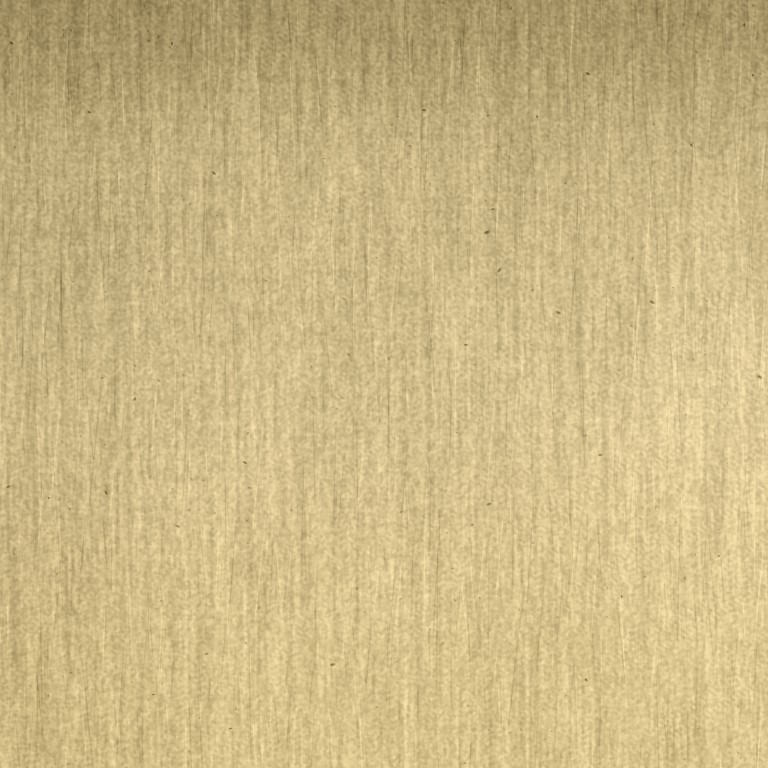
This texture is drawn by a three.js fragment shader. Its source:

```glsl
// Brushed brass sheet: a soft vertical light gradient, column noise for the
// brush streaks, rotated fine grain, thin slanted scratches and dark specks.
// All layers add up to one tone, which is mapped from dark to light brass.
#define DARK_BRASS vec3(0.65, 0.58, 0.40)
#define LIGHT_BRASS vec3(0.90, 0.82, 0.62)
#define WARM_SHIFT vec3(0.008, 0.0, -0.018)
#define STREAK_AMOUNT 0.32
#define FIBRE_AMOUNT 0.30
#define GRAIN_AMOUNT 0.40
#define SCRATCH_AMOUNT 0.36
#define SCRATCH_WIDTH 0.0015
#define SPECK_AMOUNT 1.1
#define SCRATCH_LAYERS 12

varying vec2 vUv;

float hash(vec2 p) {
  return fract(sin(dot(p, vec2(127.1, 311.7))) * 43758.5453);
}

// Smooth value noise, centred on zero
float noise(vec2 p) {
  vec2 cell = floor(p);
  vec2 f = fract(p);
  f = f * f * (3.0 - 2.0 * f);
  float low = mix(hash(cell), hash(cell + vec2(1.0, 0.0)), f.x);
  float high = mix(hash(cell + vec2(0.0, 1.0)), hash(cell + vec2(1.0, 1.0)), f.x);
  return mix(low, high, f.y) - 0.5;
}

// Noise along one column, shifted so that neighbours do not line up in rows
float column(float id, float y) {
  y += 20.0 * hash(vec2(id, 4.2));
  float f = fract(y);
  float start = hash(vec2(id, floor(y)));
  float end = hash(vec2(id, floor(y) + 1.0));
  return mix(start, end, f * f * (3.0 - 2.0 * f)) - 0.5;
}

float brush(vec2 p) {
  float id = floor(p.x);
  return mix(column(id, p.y), column(id + 1.0, p.y), smoothstep(0.0, 1.0, fract(p.x)));
}

// Broad light: dim upper edge, bright right side, dim left side
float sheen(vec2 p) {
  float tone = 0.76 - 0.24 * smoothstep(0.35, 0.9, p.y);
  tone -= 0.52 * smoothstep(0.76, 1.03, p.y);
  vec2 glow = (p - vec2(0.95, 0.42)) / vec2(0.17, 0.35);
  tone += 0.19 * exp(-dot(glow, glow));
  return tone - 0.19 * (1.0 - smoothstep(0.0, 0.35, p.x));
}

// Long brush lines at three widths, bending slightly
float streaks(vec2 p) {
  p.x += 0.008 * noise(p * vec2(7.0, 2.5));
  float fine = brush(vec2(p.x * 235.0, p.y * 9.0));
  float medium = brush(vec2((p.x + 0.02 * p.y) * 130.0 + 400.0, p.y * 6.0));
  float broad = brush(vec2((p.x - 0.015 * p.y) * 45.0 + 700.0, p.y * 2.5));
  return fine + 0.55 * medium + 0.25 * broad;
}

// Two turned lattices, so that the grain shows no rows
float grain(vec2 p) {
  vec2 a = mat2(0.8, 0.6, -0.6, 0.8) * p * 310.0;
  vec2 b = mat2(0.92, -0.39, 0.39, 0.92) * p * 260.0;
  return noise(a + 61.3) + 0.8 * noise(b + 417.7);
}

// One thin slanted line per cell, columns shifted to hide the grid
float scratches(vec2 p) {
  float sum = 0.0;
  for (int i = 0; i < SCRATCH_LAYERS; i++) {
    float layer = float(i);
    vec2 size = vec2(0.06, 0.1 + 0.02 * layer);
    vec2 q = p / size + vec2(layer * 5.37, 0.0);
    q.y += 9.0 * hash(vec2(floor(q.x), layer));
    vec2 cell = floor(q) + layer * 17.0;
    vec2 f = fract(q) - 0.5;
    float slope = (hash(cell + 3.1) - 0.5) * 0.22;
    float offset = (hash(cell + 5.7) - 0.5) * 0.36;
    float dist = abs((f.x - offset) * size.x - slope * f.y * size.y);
    float halfLength = mix(0.2, 0.5, hash(cell + 8.3));
    float taper = 1.0 - smoothstep(0.3 * halfLength, halfLength, abs(f.y));
    float line = 1.0 - smoothstep(0.2 * SCRATCH_WIDTH, SCRATCH_WIDTH, dist);
    float kind = hash(cell + 11.9);
    sum += line * taper * (kind < 0.75 ? -kind : kind - 0.3);
  }
  return sum;
}

// Sparse dark pits: a few large ones and many faint small ones
float specks(vec2 p) {
  float sum = 0.0;
  for (int i = 0; i < 2; i++) {
    float layer = float(i);
    float count = mix(24.0, 70.0, layer);
    vec2 cell = floor(p * count);
    vec2 center = vec2(hash(cell + 2.3), hash(cell + 6.1)) * 0.6 + 0.2;
    vec2 d = (fract(p * count) - center) / count;
    float angle = 6.283 * hash(cell + 9.4);
    vec2 axis = vec2(cos(angle), sin(angle));
    d = vec2(dot(d, axis) * 0.55, dot(d, vec2(-axis.y, axis.x)));
    float radius = mix(0.0023, 0.0016, layer) * (0.6 + 0.6 * hash(cell + 4.8));
    float present = step(mix(0.94, 0.94, layer), hash(cell + 13.7 + layer));
    float pit = 1.0 - smoothstep(0.3 * radius, radius, length(d));
    sum += pit * present * mix(1.0, 0.5, layer);
  }
  return sum;
}

void main() {
  float tone = sheen(vUv) + STREAK_AMOUNT * streaks(vUv) + GRAIN_AMOUNT * grain(vUv);
  tone += FIBRE_AMOUNT * brush(vec2(vUv.x * 290.0 + 900.0, vUv.y * 60.0));
  tone += SCRATCH_AMOUNT * scratches(vUv) - SPECK_AMOUNT * specks(vUv);
  vec3 color = mix(DARK_BRASS, LIGHT_BRASS, clamp(tone, -1.2, 1.25));
  color += WARM_SHIFT * (1.0 - smoothstep(0.0, 0.6, vUv.y));
  gl_FragColor = vec4(color, 1.0);
}
```
